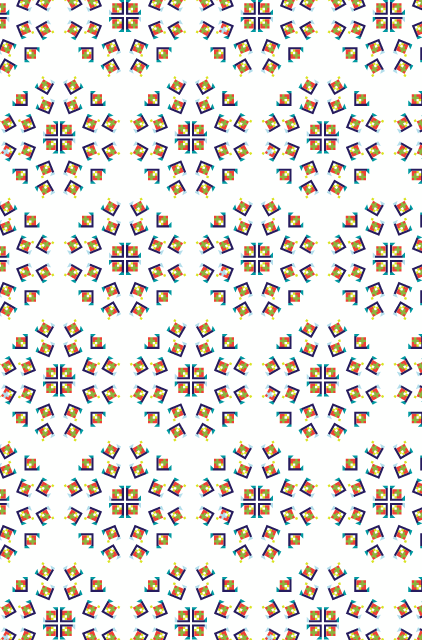
A WebGL 1 fragment shader for this pattern:

```glsl
precision highp float;
// Staggered medallions of small geometric tiles that all point to their medallion's centre.

uniform vec2 u_resolution;

const float CANVAS_HEIGHT = 768.0;          // design units down the canvas
const vec2 PITCH = vec2(158.3, 145.8);      // medallion spacing
const vec2 FIRST_CENTRE = vec2(-8.3, 19.0);
const float TILE = 18.0;
const float CELL = 2.8;
const float BAND = 2.5;

const vec3 PAPER = vec3(0.995, 1.0, 0.995);
const vec3 NAVY = vec3(0.15, 0.11, 0.37);
const vec3 RED = vec3(0.94, 0.25, 0.21);
const vec3 GREEN = vec3(0.55, 0.71, 0.24);
const vec3 YELLOW = vec3(0.85, 0.89, 0.13);
const vec3 TEAL = vec3(0.0, 0.60, 0.63);
const vec3 PALE_BLUE = vec3(0.70, 0.87, 0.92);

// Mosaic of 5 by 5 cells, symmetric about the tile diagonal
vec3 mosaic(vec2 cell, vec3 heart, float hasTip, vec3 base) {
  float sum = cell.x + cell.y;
  float diff = abs(cell.x - cell.y);
  vec2 fromHeart = abs(cell - 2.0);
  if (fromHeart.x + fromHeart.y < 1.5) return heart;
  if (sum < 1.5 && diff > 0.5) return YELLOW;
  if (sum > 7.5) return mix(base, YELLOW, hasTip);
  bool shoulder = diff > 1.5 && diff < 2.5 && sum < 5.0;
  bool flank = diff > 2.5 && sum < 3.5;
  bool crown = diff < 0.5 && sum > 5.5;
  return (shoulder || flank || crown) ? RED : base;
}

// Triangular flare at the end of an arm; the arm runs along t.x
bool inFlare(vec2 t) {
  return t.x < TILE && t.y > 0.0 && t.y < t.x - 11.5;
}

// Tile with its navy corner turned towards the origin
vec3 tile(vec2 p, vec2 centre, vec3 heart, vec3 flare, float hasTip, vec3 base) {
  vec2 axis = normalize(centre);
  vec2 d = p - centre;
  float along = dot(d, axis);
  float across = dot(d, vec2(-axis.y, axis.x));
  vec2 t = vec2(along + across, along - across) * 0.7071 + 0.5 * TILE;
  if (min(t.x, t.y) < 0.0 || max(t.x, t.y) > TILE) return base;

  if (min(t.x, t.y) < BAND && max(t.x, t.y) < 15.2) return NAVY;
  if (inFlare(t)) return TEAL;
  if (inFlare(t.yx)) return flare;

  vec2 cell = floor((t - BAND - 0.2) / CELL);
  bool inside = min(cell.x, cell.y) >= 0.0 && max(cell.x, cell.y) < 5.0;
  return inside ? mosaic(cell, heart, hasTip, base) : base;
}

// Eightfold medallion: central cross, diagonal corners and two rings
vec3 medallion(vec2 p, float accented, float oddRow, vec3 base) {
  vec2 q = abs(p);
  bool accentSector = p.x < 0.0 && p.y > 0.0 && q.x > q.y && accented > 0.5;
  vec3 innerHeart = accentSector && oddRow < 0.5 ? PALE_BLUE : GREEN;
  vec3 outerHeart = accentSector && oddRow > 0.5 ? PALE_BLUE : GREEN;
  vec3 crossFlare = p.x * p.y > 0.0 ? PALE_BLUE : TEAL;

  vec3 color = tile(q, vec2(10.3), GREEN, crossFlare, 0.0, base);
  color = tile(q, vec2(46.7), GREEN, TEAL, 0.0, color);
  q = vec2(max(q.x, q.y), min(q.x, q.y));
  color = tile(q, vec2(39.3, 16.5), innerHeart, PALE_BLUE, 1.0, color);
  return tile(q, vec2(63.0, 17.0), outerHeart, PALE_BLUE, 1.0, color);
}

// Two nearest rows, each shifted by half a pitch from the last
vec3 pattern(vec2 p) {
  vec3 color = PAPER;
  float firstRow = floor((p.y - FIRST_CENTRE.y) / PITCH.y);
  for (int i = 0; i < 2; i++) {
    float row = firstRow + float(i);
    float oddRow = mod(row, 2.0);
    vec2 start = FIRST_CENTRE + PITCH * vec2(0.5 * oddRow, row);
    float column = floor((p.x - start.x) / PITCH.x + 0.5);
    vec2 local = p - start - vec2(column * PITCH.x, 0.0);
    float accented = 1.0 - mod(column, 2.0);
    color = medallion(local, accented, oddRow, color);
  }
  return color;
}

void main() {
  // Average a 4 by 4 grid of samples for smooth edges
  vec3 total = vec3(0.0);
  for (int j = 0; j < 4; j++) {
    for (int i = 0; i < 4; i++) {
      vec2 offset = (vec2(float(i), float(j)) - 1.5) / 4.0;
      vec2 p = (gl_FragCoord.xy + offset) * CANVAS_HEIGHT / u_resolution.y;
      total += pattern(vec2(p.x, CANVAS_HEIGHT - p.y));
    }
  }
  gl_FragColor = vec4(total / 16.0, 1.0);
}
```
